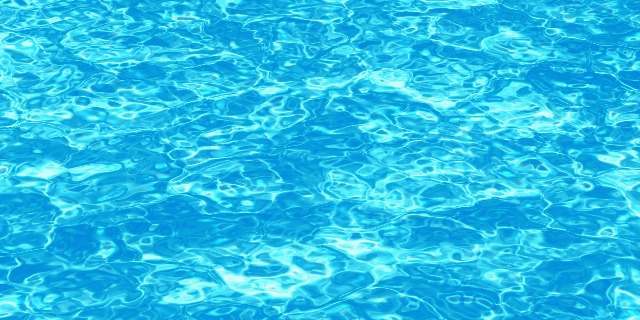
Reproduce this texture procedurally as a WebGL 2 fragment shader.

```glsl
#version 300 es
precision highp float;

uniform vec2 u_resolution;
out vec4 fragColor;

const vec2 WAVE_FREQ = vec2(2.8, 6.0);    // swell density across and up the canvas
const vec2 PERSPECTIVE = vec2(0.5, 0.4);  // crowding toward the far edge
const float REFRACTION = 0.34;
const float DISPERSION = 0.022;
const vec2 TILE_FREQ = vec2(11.0, 6.5);
const float TILE_TURN = 0.25;
const float CAUSTIC_SHARPNESS = 10.0;

const float CAUSTIC_GAIN = 0.65;
const float RIPPLE_GAIN = 0.42;
const float TILE_GAIN = 0.48;
const float SLOPE_GAIN = 0.33;
const float STREAK_GAIN = 0.32;
const float BROAD_GAIN = 0.28;

const int STOPS = 8;
const float LEVEL[STOPS] = float[](0.0, 0.06, 0.235, 0.495, 0.73, 0.90, 0.98, 1.0);
const vec3 WATER[STOPS] = vec3[](
    vec3(0.01, 0.53, 0.86), vec3(0.02, 0.58, 0.86), vec3(0.04, 0.65, 0.86),
    vec3(0.11, 0.73, 0.90), vec3(0.22, 0.84, 0.96), vec3(0.34, 0.95, 0.98),
    vec3(0.62, 0.98, 0.98), vec3(0.86, 1.0, 0.98));

float hash(vec2 p) {
    vec3 a = fract(p.xyx * vec3(0.1031, 0.1030, 0.0973));
    a += dot(a, a.yzx + 33.33);
    return fract((a.x + a.y) * a.z);
}

float cornerSlope(vec2 cell, vec2 offset) {
    float angle = 6.2832 * hash(cell);
    return dot(vec2(cos(angle), sin(angle)), offset);
}

float noise(vec2 p) {
    vec2 i = floor(p), f = p - i;
    vec2 u = f * f * f * (f * (f * 6.0 - 15.0) + 10.0);
    vec2 e = vec2(1.0, 0.0);
    return mix(mix(cornerSlope(i, f), cornerSlope(i + e, f - e), u.x),
               mix(cornerSlope(i + e.yx, f - e.yx), cornerSlope(i + 1.0, f - 1.0), u.x), u.y);
}

mat2 turn(float a) {
    return mat2(cos(a), sin(a), -sin(a), cos(a));
}

float height(vec2 p) {
    float sum = 0.0, amp = 1.0;
    for (int i = 0; i < 3; i++) {
        sum += amp * noise(p);
        p = turn(0.45) * p * 2.05 + 17.3;
        amp *= 0.33;
    }
    return sum;
}

vec2 surfaceSlope(vec2 p) {
    const vec2 e = vec2(0.02, 0.0);
    float h = height(p);
    return (vec2(height(p + e), height(p + e.yx)) - h) / e.x;
}

// Bright line along the zero crossings of noise, near zero mean and unit spread
float ridge(vec2 p, float sharpness) {
    return (exp(-abs(noise(p)) * sharpness) - 0.3) / 0.28;
}

// Mosaic of random shades with edges filtered to the pixel footprint
float mosaic(vec2 p) {
    vec2 width = max(fwidth(p), 0.08);
    vec2 i = floor(p - 0.5), f = p - 0.5 - i;
    vec2 u = clamp((f - 0.5) / min(width, 1.0) + 0.5, 0.0, 1.0);
    vec2 e = vec2(1.0, 0.0);
    float shade = mix(mix(hash(i), hash(i + e), u.x),
                      mix(hash(i + e.yx), hash(i + 1.0), u.x), u.y);
    return (shade - 0.5) * 3.46 / max(1.0, 0.7 * max(width.x, width.y));
}

float floorLight(vec2 p) {
    vec2 warp = 0.35 * vec2(noise(p * 1.4 + 5.1), noise(p * 1.4 + 41.7));
    return CAUSTIC_GAIN * ridge(p * 0.95 + warp + 9.0, CAUSTIC_SHARPNESS)
         + RIPPLE_GAIN * ridge(turn(0.6) * p * 1.9 - warp + 60.0, CAUSTIC_SHARPNESS);
}

vec3 waterColor(float level) {
    vec3 color = WATER[0];
    for (int i = 1; i < STOPS; i++) {
        float along = (level - LEVEL[i - 1]) / (LEVEL[i] - LEVEL[i - 1]);
        color = mix(color, WATER[i], clamp(along, 0.0, 1.0));
    }
    return color;
}

void main() {
    vec2 p = (gl_FragCoord.xy - vec2(0.5 * u_resolution.x, 0.0)) / u_resolution.y;
    vec2 wave = WAVE_FREQ * p * (1.0 + PERSPECTIVE * p.y) + 30.0;

    // Bend the view of the pool floor through the surface
    vec2 slope = surfaceSlope(wave);
    vec2 bed = wave + REFRACTION * slope;

    // Light shared by all channels: tiles, surface shading, glints
    float shared_ = TILE_GAIN * mosaic(turn(TILE_TURN) * bed * TILE_FREQ)
                  + SLOPE_GAIN * slope.y
                  + STREAK_GAIN * ridge(wave * vec2(0.8, 2.0) + 0.3 * slope + 80.0, 12.0)
                  + BROAD_GAIN * noise(wave * 0.4 + 3.0) / 0.22;

    // Caustics split slightly by wavelength
    vec3 color;
    for (int c = 0; c < 3; c++) {
        float light = shared_ + floorLight(bed + DISPERSION * float(c - 1) * slope);
        color[c] = waterColor(1.0 / (1.0 + exp(-1.7 * (light + 0.05))))[c];
    }
    fragColor = vec4(color, 1.0);
}
```
